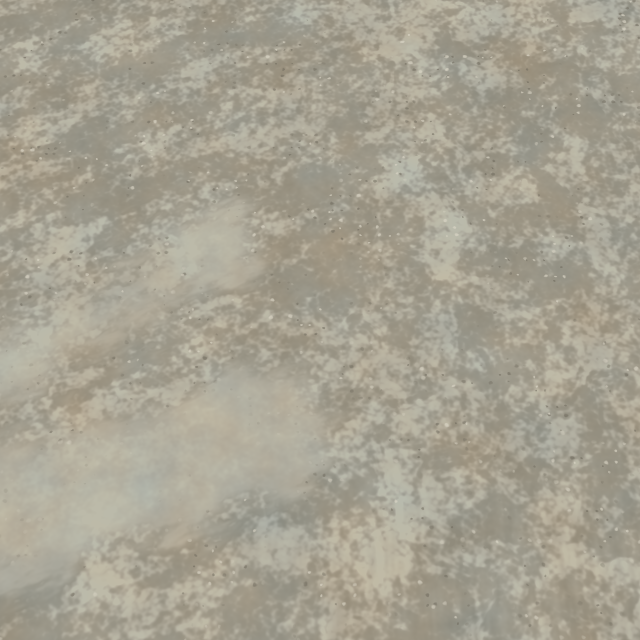
Reproduce this texture procedurally as a Shadertoy shader.

```glsl
const vec3 TONES[5] = vec3[5](
    vec3(0.565, 0.545, 0.485), vec3(0.60, 0.58, 0.52), vec3(0.64, 0.62, 0.56),
    vec3(0.69, 0.67, 0.61), vec3(0.74, 0.73, 0.66));
const vec3 CHALK = vec3(0.86, 0.84, 0.78);
const vec3 PIT = vec3(0.43, 0.41, 0.36);
const vec3 WARM_SHIFT = vec3(0.008, 0.0, -0.007);

const float BROAD_SCALE = 3.2;
const float MOTTLE_SCALE = 11.0;
const float GRAIN_SCALE = 58.0;
const float SPECK_SCALE = 62.0;
const float SCRUB_ANGLE = 0.47;
const vec2 SCRUB_STRETCH = vec2(0.55, 1.3);
const float BASE_LEVEL = 1.05;    // levels index the tones, 0 to 4
const float FLAKE_GAIN = 2.45;
const float WASH_LEVEL = 3.55;
const float NOISE_GAIN = 4.4;     // brings gradient noise to unit deviation

vec2 hash2(vec2 cell) {
    uvec2 h = uvec2(ivec2(cell)) * uvec2(1597334673u, 3812015801u);
    uint n = (h.x ^ h.y) * 1597334673u;
    n = (n ^ (n >> 15u)) * 2246822519u;
    n ^= n >> 13u;
    return vec2(n & 0xffffu, n >> 16u) / 65535.0;
}

float gradientDot(vec2 cell, vec2 offset) {
    float angle = 6.28319 * hash2(cell).x;
    return dot(vec2(cos(angle), sin(angle)), offset);
}

float gradientNoise(vec2 p) {
    vec2 i = floor(p), f = fract(p), e = vec2(1.0, 0.0);
    vec2 u = f * f * f * (f * (f * 6.0 - 15.0) + 10.0);
    return mix(mix(gradientDot(i, f), gradientDot(i + e.xy, f - e.xy), u.x),
               mix(gradientDot(i + e.yx, f - e.yx), gradientDot(i + e.xx, f - e.xx), u.x), u.y);
}

// Layered noise with unit deviation
float fbm(vec2 p, int octaves) {
    float sum = 0.0, power = 0.0, amp = 1.0;
    for (int i = 0; i < octaves; i++) {
        sum += amp * gradientNoise(p);
        power += amp * amp;
        p = mat2(1.6, 1.2, -1.2, 1.6) * p + 17.3;
        amp *= 0.68;
    }
    return NOISE_GAIN * sum / sqrt(power);
}

float segmentDistance(vec2 p, vec2 a, vec2 b) {
    vec2 ab = b - a;
    return length(p - a - ab * clamp(dot(p - a, ab) / dot(ab, ab), 0.0, 1.0));
}

// One soft, ragged dot in a share of the cells
float specks(vec2 p, float share, float seed) {
    p += 0.12 * vec2(gradientNoise(p * 2.3), gradientNoise(p * 2.3 + 31.0));
    vec2 cell = floor(p) + seed;
    vec2 pick = hash2(cell), jitter = hash2(cell + 113.0);
    float radius = mix(0.1, 0.26, pick.y * pick.y);
    float dist = length(fract(p) - mix(vec2(0.35), vec2(0.65), jitter));
    return step(pick.x, share) * (1.0 - smoothstep(radius * 0.4, radius + 0.08, dist));
}

void mainImage(out vec4 fragColor, in vec2 fragCoord) {
    vec2 uv = fragCoord / iResolution.y;

    // Floor plane, slightly foreshortened toward the top
    vec2 ground = vec2((uv.x - 0.5) * (1.0 + 0.3 * uv.y), uv.y * (1.0 + 0.35 * uv.y));
    float c = cos(SCRUB_ANGLE), s = sin(SCRUB_ANGLE);
    vec2 scrubbed = mat2(c, -s, s, c) * ground * SCRUB_STRETCH;
    float broad = fbm(ground * BROAD_SCALE + 5.0, 3);
    float scrub = 1.0 - smoothstep(0.32, 0.68, uv.x + 0.06 * broad);

    // Diagonal scrubbed mottle on the left, blotches on the right
    vec2 warp = 0.012 * vec2(fbm(ground * 9.0, 2), fbm(ground * 9.0 + 40.0, 2));
    float streaks = fbm(scrubbed * MOTTLE_SCALE + 70.0, 4);
    float blotches = fbm((ground + warp) * MOTTLE_SCALE, 4);
    float mottle = mix(blotches, streaks, scrub);
    float grain = fbm(ground * GRAIN_SCALE, 2);
    float flakes = smoothstep(-0.8, 1.5, 0.42 * broad + 0.75 * mottle + 0.45 * grain);
    float shade = fbm(ground * 7.0 + 90.0, 3);
    float level = BASE_LEVEL + FLAKE_GAIN * flakes + 0.28 * shade + 0.14 * grain;

    // Faint upright drag marks at the lower right
    float drag = (1.0 - scrub) * (1.0 - smoothstep(0.1, 0.4, uv.y));
    level += 0.25 * drag * fbm(ground * vec2(55.0, 9.0), 2);

    // Smooth pale wash in two slanted bands
    float edge = 0.022 * streaks + 0.018 * broad + 0.006 * grain;
    float lower = segmentDistance(uv, vec2(-0.05, 0.19), vec2(0.42, 0.33)) - 0.085;
    float upper = segmentDistance(uv, vec2(0.0, 0.42), vec2(0.34, 0.62)) - 0.035;
    float wash = 1.0 - smoothstep(-0.035, 0.04, min(lower, upper) + edge);
    level = mix(level, WASH_LEVEL + 0.25 * shade + 0.08 * grain, 0.88 * wash);

    vec3 color = TONES[0];
    for (int i = 0; i < 4; i++)
        color = mix(color, TONES[i + 1], clamp(level - float(i), 0.0, 1.0));
    color += WARM_SHIFT * fbm(ground * 6.0 + 130.0, 3);

    // Clustered pits and chalky chips
    float rough = smoothstep(-0.6, 1.2, fbm(ground * 8.0 + 160.0, 2)) * (1.0 - 0.75 * wash);
    float pits = specks(ground * SPECK_SCALE, 0.2, 0.0);
    float chips = specks(ground * SPECK_SCALE * 0.9 + 0.4, 0.17, 500.0);
    color = mix(color, PIT, 0.55 * pits * rough);
    color = mix(color, CHALK, 0.65 * chips * rough);

    fragColor = vec4(clamp(color, 0.0, 1.0), 1.0);
}
```
